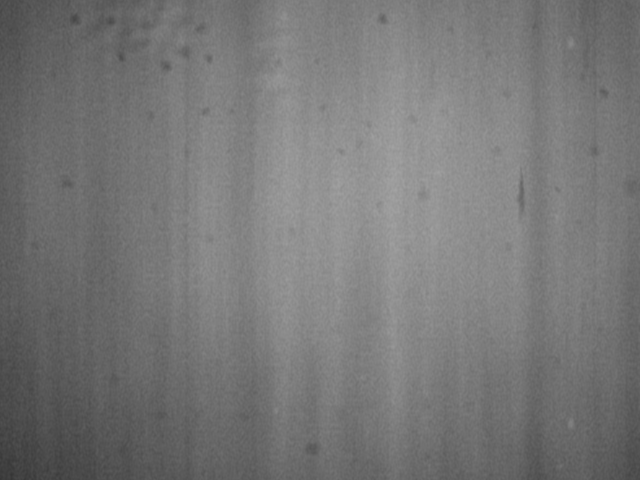
A WebGL 1 fragment shader for this texture:

```glsl
precision highp float;
// Worn grey metal sheet with vertical streaks, stains, small bumps and a soft vignette.

uniform vec2 u_resolution;

const float PEAK_LIGHT = 0.58;
const vec2 LIGHT_CENTRE = vec2(0.59, 0.60);
const float FALLOFF = 0.52;
const float FALLOFF_POWER = 1.6;
const float MIN_LIGHT = 0.19;
const float STREAK_WIDE = 0.040;
const float STREAK_MID = 0.034;
const float STREAK_FINE = 0.022;
const float BLOTCH_AMOUNT = 0.030;
const float GRAIN_AMOUNT = 0.050;
const vec2 GRAIN_SCALE = vec2(185.0, 135.0);
const float STAIN_DARKNESS = 0.15;
const float SPOT_DARKNESS = 0.10;
const float BUMP_LIGHT = 0.075;
const float RELIEF_AMOUNT = 0.17;

vec2 hash2(vec2 p) {
  vec3 q = fract(p.xyx * vec3(0.1031, 0.1030, 0.0973));
  q += dot(q, q.yzx + 33.33);
  return fract((q.xx + q.yz) * q.zy);
}

float cornerSlope(vec2 cell, vec2 corner, vec2 f) {
  vec2 gradient = hash2(cell + corner) * 2.0 - 1.0;
  return dot(gradient, f - corner);
}

// Gradient noise, roughly -0.7 to 0.7
float noise(vec2 p) {
  vec2 i = floor(p), f = fract(p);
  vec2 u = f * f * f * (f * (f * 6.0 - 15.0) + 10.0);
  float low = mix(cornerSlope(i, vec2(0.0), f), cornerSlope(i, vec2(1.0, 0.0), f), u.x);
  float high = mix(cornerSlope(i, vec2(0.0, 1.0), f), cornerSlope(i, vec2(1.0), f), u.x);
  return mix(low, high, u.y);
}

float band(float x, float centre, float width) {
  float d = (x - centre) / width;
  return exp(-d * d);
}

float patchMask(vec2 p, vec2 centre, vec2 size) {
  vec2 d = (p - centre) / size;
  return exp(-dot(d, d));
}

// Scattered soft drops, narrower toward the top by the taper
float drops(vec2 p, vec2 grid, vec2 size, float chance, float taper, float seed) {
  vec2 home = floor(p * grid);
  float total = 0.0;
  for (int j = -1; j <= 1; j++) {
    for (int i = -1; i <= 1; i++) {
      vec2 cell = home + vec2(float(i), float(j));
      vec2 place = hash2(cell + seed);
      vec2 kind = hash2(cell + seed + 57.0);
      vec2 d = (p - (cell + 0.15 + 0.7 * place) / grid) / (size * (0.55 + 0.45 * kind.y));
      d.x *= 1.0 + taper * smoothstep(-0.6, 0.8, d.y);
      total += step(kind.x, chance) * (0.4 + 0.6 * place.x) * smoothstep(1.0, 0.1, length(d));
    }
  }
  return total;
}

// Long stripes, broken slowly along their length
float streaks(vec2 p) {
  float x = p.x + 0.006 * noise(p * vec2(3.0, 2.5));
  float s = STREAK_WIDE * noise(vec2(x * 7.0 + 3.0, p.y * 0.9));
  s += STREAK_MID * noise(vec2(x * 21.0, p.y * 1.3 + 8.0));
  s += STREAK_FINE * noise(vec2(x * 62.0, p.y * 3.0 + 21.0));
  float wear = 0.75 + 0.6 * noise(vec2(x * 4.0, p.y * 2.5 + 40.0));
  float dark = 0.050 * band(x, 0.51, 0.045) + 0.045 * band(x, 1.12, 0.028);
  float hairlines = 0.025 * (band(x, 0.39, 0.005) + band(x, 1.24, 0.004));
  float pale = 0.030 * band(x, 0.59, 0.022) + 0.028 * band(x, 0.82, 0.016);
  return s + wear * (pale - dark - hairlines);
}

void main() {
  vec2 uv = gl_FragCoord.xy / u_resolution;
  vec2 p = vec2(uv.x * u_resolution.x / u_resolution.y, uv.y);

  // Broad lighting
  float reach = length((uv - LIGHT_CENTRE) * vec2(1.0, 0.85));
  float tone = max(PEAK_LIGHT - FALLOFF * pow(reach, FALLOFF_POWER), MIN_LIGHT);

  // Streaks and cloudy unevenness
  tone += streaks(p);
  tone += BLOTCH_AMOUNT * (noise(p * vec2(5.0, 3.5) + 12.0) + 0.5 * noise(p * vec2(16.0, 11.0)));

  // Dark runs and spots, mostly at the upper right
  vec2 ragged = p + 0.010 * vec2(noise(p * 38.0), noise(p * 38.0 + 70.0));
  float runArea = patchMask(p, vec2(1.02, 0.64), vec2(0.21, 0.32));
  float topArea = smoothstep(0.35, 0.95, uv.y);
  tone -= STAIN_DARKNESS * runArea * drops(ragged, vec2(8.0, 4.0), vec2(0.024, 0.11), 0.45, 1.6, 5.0);
  tone -= SPOT_DARKNESS * (0.35 + 0.65 * topArea) * drops(ragged, vec2(11.0), vec2(0.016, 0.019), 0.32, 0.0, 19.0);
  tone -= 0.09 * drops(ragged, vec2(4.0), vec2(0.036, 0.030), 0.16, 0.3, 31.0);

  // Pale bumps, gathered in columns
  float bumpArea = 0.25 + band(p.x, 1.18, 0.025) + 0.5 * band(p.x, 0.58, 0.03);
  tone += BUMP_LIGHT * bumpArea * drops(ragged, vec2(15.0), vec2(0.014, 0.019), 0.40, 0.0, 43.0);

  // Crinkled relief near the top
  float reliefArea = patchMask(p, vec2(0.29, 0.95), vec2(0.10, 0.07));
  reliefArea += 0.6 * patchMask(p, vec2(0.57, 0.87), vec2(0.04, 0.09));
  vec2 crease = p * vec2(23.0, 30.0);
  tone += RELIEF_AMOUNT * reliefArea * (noise(crease) - noise(crease + vec2(-0.22, 0.30)));

  // Fine grain
  float grain = noise(p * GRAIN_SCALE) + 0.5 * noise(p * GRAIN_SCALE * 0.47 + 90.0);
  tone += GRAIN_AMOUNT * grain;

  gl_FragColor = vec4(vec3(clamp(tone, 0.0, 1.0)), 1.0);
}
```
